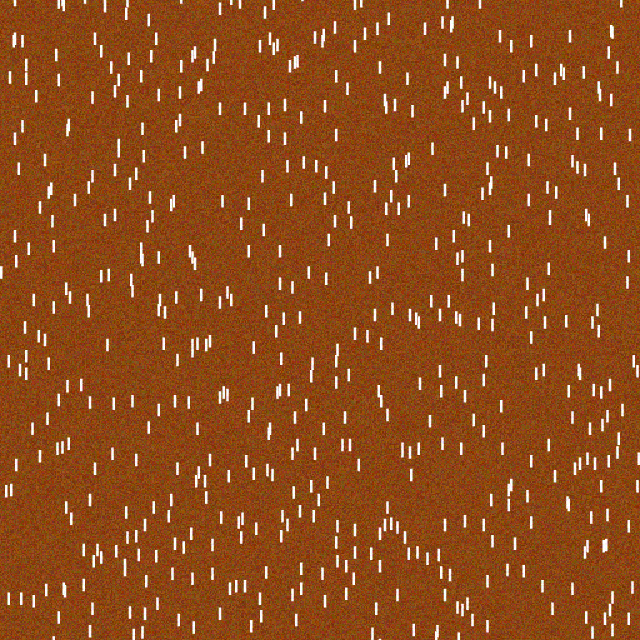
A WebGL 1 fragment shader for this pattern:

```glsl
precision highp float;
// Short white upright dashes scattered at random over grainy saddle-brown ground.

uniform vec2 u_resolution;

const vec3  GROUND_COLOR = vec3(0.545, 0.270, 0.074);
const vec3  DASH_COLOR   = vec3(1.0);
const float GRAIN_COUNT  = 512.0;             // grains along one canvas side
const float GRAIN_AMOUNT = 0.095;             // largest shift of each channel
const vec2  DASH_SIZE    = vec2(2.0, 10.0);   // in grains
const float CELL_SIZE    = 32.0;              // in grains, larger than a dash
const int   CELL_TRIES   = 8;                 // possible dashes per cell
const float DASH_CHANCE  = 0.25;              // share of tries that become dashes
const float GRAIN_SEED   = 71.0;

// Three independent uniform values in 0..1
vec3 hash3(vec3 p) {
  p = fract(p * vec3(0.1031, 0.1030, 0.0973));
  p += dot(p, p.yxz + 33.33);
  return fract((p.xxy + p.yxx) * p.zyx);
}

// Box-filtered coverage of a dash whose lower left corner is the origin
float dashCoverage(vec2 p, float pixel) {
  vec2 inside = 0.5 * DASH_SIZE - abs(p - 0.5 * DASH_SIZE);
  vec2 cover = clamp(inside / pixel + 0.5, 0.0, 1.0);
  return cover.x * cover.y;
}

// Union of the dashes starting in this cell and its left and lower neighbours
float scatteredDashes(vec2 p, float pixel) {
  vec2 home = floor(p / CELL_SIZE);
  float cover = 0.0;
  for (int y = -1; y <= 0; y++) {
    for (int x = -1; x <= 0; x++) {
      vec2 cell = home + vec2(float(x), float(y));
      for (int i = 0; i < CELL_TRIES; i++) {
        vec3 rnd = hash3(vec3(cell + 19.0, float(i) + 3.0));
        vec2 corner = floor((cell + rnd.xy) * CELL_SIZE);
        float present = step(rnd.z, DASH_CHANCE);
        cover = max(cover, present * dashCoverage(p - corner, pixel));
      }
    }
  }
  return cover;
}

void main() {
  // Position and pixel width measured in grains
  vec2 p = gl_FragCoord.xy / u_resolution.y * GRAIN_COUNT;
  float pixel = GRAIN_COUNT / u_resolution.y;

  vec3 color = mix(GROUND_COLOR, DASH_COLOR, scatteredDashes(p, pixel));

  // Independent colour grain per channel
  vec3 grain = hash3(vec3(floor(p), GRAIN_SEED)) * 2.0 - 1.0;
  gl_FragColor = vec4(clamp(color + GRAIN_AMOUNT * grain, 0.0, 1.0), 1.0);
}
```
